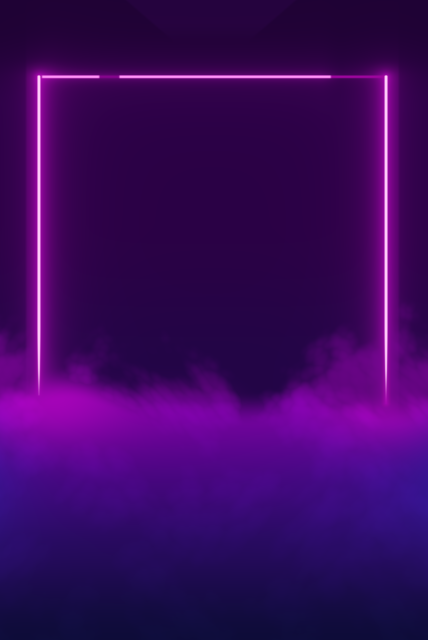
This background is drawn by a Shadertoy shader. Its source:

```glsl
const float HEIGHT = 1.5;
const float LEFT_X = 0.091, RIGHT_X = 0.902, TOP_Y = 1.320;
const float LEFT_FOOT = 0.575, RIGHT_FOOT = 0.555;
const float TUBE_RADIUS = 0.0034, PILLAR_WIDTH = 0.030;
const float FOG_LEVEL = 0.575, FOG_SCALE = 6.5;

const vec3 WALL = vec3(0.165, 0.005, 0.270);
const vec3 WALL_LOW = vec3(0.135, 0.020, 0.275);
const vec3 CEILING = vec3(0.120, 0.008, 0.205);
const vec3 MAGENTA = vec3(0.86, 0.03, 0.86);
const vec3 TUBE_CORE = vec3(1.00, 0.80, 0.98);
const vec3 HAZE = vec3(0.46, 0.015, 0.57);
const vec3 FOG_BRIGHT = vec3(0.50, 0.010, 0.66);
const vec3 FOG_MID = vec3(0.31, 0.020, 0.53);
const vec3 FOG_LOW = vec3(0.175, 0.040, 0.400);
const vec3 FOG_DEEP = vec3(0.055, 0.050, 0.230);
const vec3 FOG_BLUE = vec3(0.20, 0.10, 0.62);

vec2 hash2(vec2 p) {
    vec2 q = vec2(dot(p, vec2(127.1, 311.7)), dot(p, vec2(269.5, 183.3)));
    return fract(sin(q) * 43758.5);
}

// Cellular noise with rounded seams
float softCells(vec2 p) {
    vec2 cell = floor(p), local = fract(p);
    float sum = 0.0;
    for (int j = -1; j <= 1; j++)
    for (int i = -1; i <= 1; i++) {
        vec2 offset = vec2(i, j);
        vec2 d = offset + hash2(cell + offset) - local;
        sum += exp(-12.0 * dot(d, d));
    }
    return -log(sum + 1e-4) / 12.0;
}

// Layered billows, roughly -1 to 1
float billows(vec2 p) {
    p += 0.25 * sin(p.yx * 1.7 + vec2(0.4, 2.1));
    float sum = 0.0, amp = 1.0;
    for (int i = 0; i < 4; i++) {
        sum += amp * (0.13 - softCells(p));
        p = mat2(1.6, 1.2, -1.2, 1.6) * p + 3.7;
        amp *= 0.5;
    }
    return clamp(sum * 4.0, -1.0, 1.0);
}

float segmentDistance(vec2 p, vec2 a, vec2 b) {
    vec2 ab = b - a;
    return length(p - a - ab * clamp(dot(p - a, ab) / dot(ab, ab), 0.0, 1.0));
}

float bump(float x, float center, float width) {
    float t = (x - center) / width;
    return exp(-t * t);
}

float band(float x, float a, float b, float soft) {
    return smoothstep(a - soft, a + soft, x) * (1.0 - smoothstep(b - soft, b + soft, x));
}

float tubeGlow(float d) {
    return 0.50 * exp(-d / 0.022) + 0.20 * exp(-d / 0.060);
}

vec3 wallColor(vec2 p) {
    vec3 color = mix(WALL_LOW, WALL, smoothstep(0.62, 0.98, p.y));
    color = mix(color, CEILING, smoothstep(1.24, 1.44, p.y));
    // Ceiling panel
    float halfWidth = 0.095 + 1.15 * (p.y - 1.41);
    float panel = smoothstep(0.006, -0.006, abs(p.x - 0.493) - halfWidth);
    return color + vec3(0.022, 0.004, 0.035) * panel * smoothstep(1.39, 1.45, p.y);
}

vec3 fogColor(vec2 p) {
    vec3 color = mix(FOG_DEEP, FOG_LOW, smoothstep(-0.02, 0.29, p.y));
    color = mix(color, FOG_MID, smoothstep(0.22, 0.42, p.y));
    color = mix(color, FOG_BRIGHT, smoothstep(0.36, 0.56, p.y));
    // Cool edges and magenta pools under the tubes
    float side = 0.55 * exp(-p.x / 0.10) + 0.75 * exp(-(1.0 - p.x) / 0.20);
    color = mix(color, FOG_BLUE, side * bump(p.y, 0.36, 0.16));
    float pool = bump(p.x, LEFT_X + 0.03, 0.17) + bump(p.x, RIGHT_X, 0.14);
    return mix(color, vec3(0.74, 0.02, 0.79), 0.75 * pool * bump(p.y, 0.57, 0.10));
}

void mainImage(out vec4 fragColor, in vec2 fragCoord) {
    vec2 p = fragCoord / iResolution.xy * vec2(1.0, HEIGHT);
    float pixel = 1.0 / iResolution.x;
    vec3 color = wallColor(p);

    // Light on the wall, cut off at the outer pillar edges
    float left = segmentDistance(p, vec2(LEFT_X, LEFT_FOOT), vec2(LEFT_X, TOP_Y));
    float right = segmentDistance(p, vec2(RIGHT_X, RIGHT_FOOT), vec2(RIGHT_X, TOP_Y));
    float top = segmentDistance(p, vec2(LEFT_X, TOP_Y), vec2(RIGHT_X, TOP_Y));
    float outside = max(LEFT_X - p.x, p.x - RIGHT_X) - PILLAR_WIDTH;
    float shade = 1.0 - 0.45 * smoothstep(-0.004, 0.004, outside);
    shade *= 1.0 - 0.65 * smoothstep(TOP_Y - 0.01, TOP_Y + 0.05, p.y);
    float light = (tubeGlow(left) + tubeGlow(right)) * shade;
    float lit = 0.3 + 0.7 * band(p.x, 0.098, 0.773, 0.03);
    light += lit * (0.30 * exp(-top / 0.010) + 0.09 * exp(-top / 0.055));
    color += (MAGENTA - color) * min(light, 0.92);

    // Drifting haze behind the fog bank
    float puff = billows(p * FOG_SCALE);
    float sides = smoothstep(0.27, 0.0, p.x) + smoothstep(0.64, 0.92, p.x);
    float hazeTop = 0.675 + 0.085 * sides + 0.055 * puff - 0.06 * bump(p.x, 0.62, 0.07);
    float haze = smoothstep(hazeTop + 0.03, hazeTop - 0.13, p.y);
    color = mix(color, max(color, HAZE), haze * (0.52 + 0.28 * sides + 0.12 * puff));

    // Fog bank and floor
    float level = FOG_LEVEL + 0.065 * bump(p.x, 0.16, 0.14) + 0.022 * bump(p.x, 0.72, 0.09);
    float fog = smoothstep(level + 0.018, level - 0.065, p.y - 0.012 * puff);
    color = mix(color, fogColor(p) * (1.0 + 0.05 * puff), fog);

    // Tube cores, thinning toward the feet
    float radius = TUBE_RADIUS * mix(0.45, 1.0, smoothstep(0.56, 0.74, p.y));
    float core = smoothstep(radius + pixel, radius - pixel, min(left, right));
    float gap = band(p.x, 0.232, 0.279, 0.003);
    float bright = band(p.x, 0.098, 0.773, 0.003) * (1.0 - gap);
    float bar = smoothstep(0.003 + pixel, 0.003 - pixel, top);
    color = mix(color, MAGENTA * 0.72, bar * (1.0 - 0.5 * gap));
    color = mix(color, vec3(1.0, 0.58, 0.97), bar * bright);
    color = mix(color, TUBE_CORE, core * smoothstep(0.55, 0.64, p.y));
    fragColor = vec4(clamp(color, 0.0, 1.0), 1.0);
}
```
